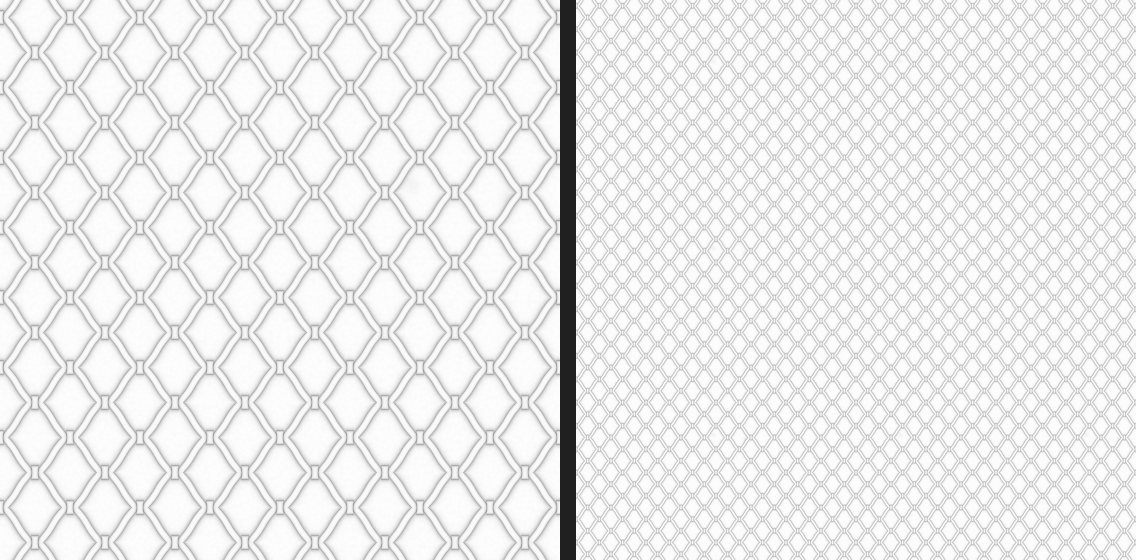
Left, the tile; right, the same tile 3 across and 3 down.
Give the GLSL for this texture map, as a Shadertoy shader.

```glsl
#define REPEATS 8.0
#define WIRE_RADIUS 0.047
#define WIRE_SPAN 0.40
#define WIRE_BEND 0.045
#define CLIP_HALF vec2(0.046, 0.097)
#define SHADOW_DEPTH 0.31
#define SHADOW_REACH 0.027
#define GROUND 0.988
#define GRAIN_CELLS 128.0
#define GRAIN_DEPTH 0.016
#define SMUDGE_DEPTH 0.035

const float PI = 3.14159265;

vec3 hash3(vec2 cell) {
    vec3 h = vec3(dot(cell, vec2(127.1, 311.7)),
                  dot(cell, vec2(269.5, 183.3)),
                  dot(cell, vec2(419.2, 371.9)));
    return fract(sin(h) * 43758.55);
}

// Wrapping cellular noise: x = nearest distance, y = faint scattered spots
vec2 cellular(vec2 uv, float cells) {
    vec2 g = uv * cells;
    vec2 base = floor(g);
    float nearest = 2.0, spots = 0.0;
    for (int j = -1; j <= 1; j++)
    for (int i = -1; i <= 1; i++) {
        vec2 cell = base + vec2(i, j);
        vec3 h = hash3(mod(cell, cells));
        float d = length(cell + h.xy - g);
        nearest = min(nearest, d);
        spots += step(0.94, h.z) * exp(-d * d * 90.0);
    }
    return vec2(nearest, spots);
}

// Horizontal position of the wire at height y, with rounded turns
float wireX(float y) {
    float s = 0.5 - asin(0.99 * cos(2.0 * PI * y)) / PI;
    return 0.25 + WIRE_SPAN * (s - 0.5 + WIRE_BEND * sin(2.0 * PI * s));
}

float segmentDistance(vec2 p, vec2 a, vec2 b) {
    vec2 ab = b - a;
    return length(p - a - ab * clamp(dot(p - a, ab) / dot(ab, ab), 0.0, 1.0));
}

float wireDistance(vec2 p) {
    float d = 1.0;
    vec2 a = vec2(wireX(-0.1), -0.1);
    for (int i = 1; i <= 28; i++) {
        float y = -0.1 + 0.025 * float(i);
        vec2 b = vec2(wireX(y), y);
        d = min(d, segmentDistance(p, a, b));
        a = b;
    }
    return d;
}

// Upright spool with a pinched waist
float clipDistance(vec2 p) {
    float flare = min(abs(p.y) / CLIP_HALF.y, 1.0);
    vec2 halfSize = CLIP_HALF + vec2(0.017 * flare * flare, 0.0);
    vec2 q = abs(p) - halfSize + 0.022;
    return length(max(q, 0.0)) + min(max(q.x, q.y), 0.0) - 0.022;
}

void mainImage(out vec4 fragColor, in vec2 fragCoord) {
    vec2 uv = fragCoord / iResolution.xy;
    float aa = 0.75 * REPEATS / iResolution.y;

    // Fold each repeat into one quarter
    vec2 p = abs(fract(uv * REPEATS - vec2(0.0, 0.75) + 0.5) - 0.5);
    vec2 clipPos = p.x + p.y < 0.5 ? p : 0.5 - p;
    float axis = wireDistance(p);
    float wire = axis - WIRE_RADIUS;
    float clip = clipDistance(clipPos);

    // Ground with soft contact shadow, grain and smudges
    float gap = max(min(wire, clip), 0.0);
    float grain = cellular(uv, GRAIN_CELLS).x - 0.5;
    float smudge = cellular(uv, REPEATS).y;
    float shade = GROUND - SHADOW_DEPTH * exp(-gap / SHADOW_REACH);
    shade -= GRAIN_DEPTH * grain + SMUDGE_DEPTH * smudge;

    // Round wire, darker at its rim and beside the clip
    float rim = min(axis / WIRE_RADIUS, 1.0);
    float wireShade = 0.98 - 0.27 * pow(rim, 4.0);
    wireShade *= 1.0 - 0.28 * exp(-max(clip, 0.0) / 0.016);
    shade = mix(shade, wireShade, 1.0 - smoothstep(-aa, aa, wire));

    // Clip with a bevelled edge
    float clipShade = 0.97 - 0.36 * exp(min(clip, 0.0) / 0.011);
    shade = mix(shade, clipShade, 1.0 - smoothstep(-aa, aa, clip));

    fragColor = vec4(vec3(clamp(shade, 0.0, 1.0)), 1.0);
}
```
